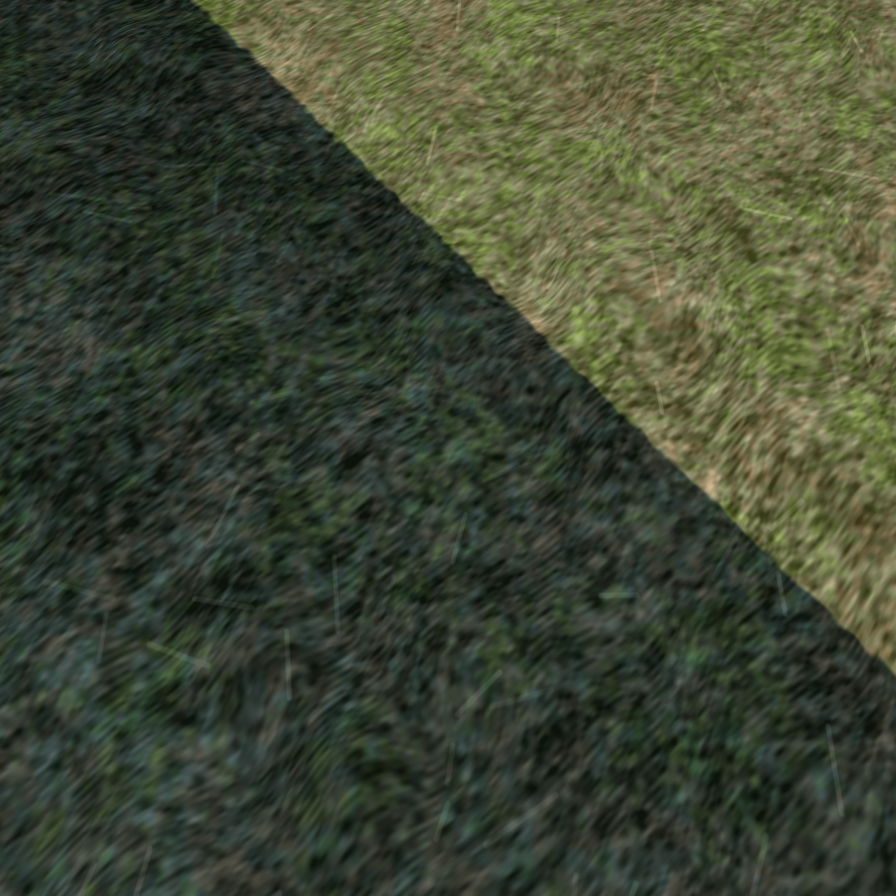
Reproduce this texture procedurally as a Shadertoy shader.

```glsl
const vec3 SHADE_DARK = vec3(0.095, 0.120, 0.090);
const vec3 SHADE_LIGHT = vec3(0.262, 0.292, 0.254);
const vec3 SUN_DARK = vec3(0.290, 0.298, 0.170);
const vec3 SUN_LIGHT = vec3(0.560, 0.565, 0.430);
const vec3 MOSS_TINT = vec3(0.95, 1.06, 0.78);
const vec3 STRAW_TINT = vec3(1.10, 0.97, 0.96);
const vec3 SKY_TINT = vec3(0.88, 1.02, 1.12);
const vec2 EDGE_POINT = vec2(0.215, 1.0);
const float EDGE_SLOPE = -0.962;
const float EDGE_SOFTNESS = 0.0035;
const float HORIZON = 2.2;
const vec2 GROUND_SCALE = vec2(2.0, 3.2);
const float GRAIN_ANGLE = 0.62;
const vec2 GRAIN_FREQ = vec2(56.0, 128.0);
const float BLADE_CELLS = 13.0;
const float BLADE_WIDTH = 0.018;

float hash(vec2 p) {
    return fract(sin(dot(p, vec2(127.1, 311.7))) * 43758.5);
}

float noise(vec2 p) {
    vec2 cell = floor(p);
    vec2 f = fract(p);
    f = f * f * (3.0 - 2.0 * f);
    float low = mix(hash(cell), hash(cell + vec2(1.0, 0.0)), f.x);
    float high = mix(hash(cell + vec2(0.0, 1.0)), hash(cell + 1.0), f.x);
    return mix(low, high, f.y);
}

// Noise centred on zero
float ripple(vec2 p) {
    return noise(p) - 0.5;
}

float fbm(vec2 p) {
    float sum = 0.0;
    float weight = 0.5;
    for (int i = 0; i < 4; i++) {
        sum += weight * ripple(p);
        p = p * 2.03 + 17.3;
        weight *= 0.55;
    }
    return sum;
}

mat2 rotation(float angle) {
    float c = cos(angle);
    float s = sin(angle);
    return mat2(c, -s, s, c);
}

// Perspective map from the canvas to the lawn
vec2 groundPosition(vec2 uv) {
    float depth = 1.0 / (HORIZON - uv.y);
    return vec2((uv.x - 0.5) * depth, depth) * GROUND_SCALE;
}

float segmentDistance(vec2 p, vec2 a, vec2 b) {
    vec2 ab = b - a;
    return length(p - a - ab * clamp(dot(p - a, ab) / dot(ab, ab), 0.0, 1.0));
}

// Sparse long pale blades, one candidate per grid cell
float strayBlades(vec2 p) {
    vec2 cell = floor(p);
    float cover = 0.0;
    for (int j = -1; j <= 1; j++) {
        for (int i = -1; i <= 1; i++) {
            vec2 id = cell + vec2(i, j);
            vec2 centre = id + vec2(hash(id + 3.1), hash(id + 7.7));
            float angle = mix(-0.2, 1.75, hash(id + 13.9));
            vec2 reach = vec2(cos(angle), sin(angle)) * mix(0.2, 0.6, hash(id + 21.3));
            vec2 bend = vec2(0.0, 0.05 * sin(4.0 * dot(p - centre, reach)));
            float d = segmentDistance(p + bend, centre - reach, centre + reach);
            float strength = smoothstep(0.45, 1.0, hash(id + 31.7));
            cover = max(cover, strength * (1.0 - smoothstep(BLADE_WIDTH, 3.0 * BLADE_WIDTH, d)));
        }
    }
    return cover;
}

// Brightness of the turf from streaks, clumps and broad patches
float turfTone(vec2 ground) {
    vec2 bent = ground + 0.035 * vec2(ripple(ground * 9.0), ripple(ground * 9.0 + 40.0));
    vec2 grain = rotation(GRAIN_ANGLE) * bent;
    vec2 cross = rotation(GRAIN_ANGLE - 0.75) * bent;
    float tone = 0.46;
    tone += 0.95 * ripple(grain * GRAIN_FREQ);
    tone += 0.70 * ripple(grain * GRAIN_FREQ * 1.9 + 11.0);
    tone += 0.55 * ripple(cross * GRAIN_FREQ * 0.9 + 23.0);
    tone += 0.40 * ripple(grain * GRAIN_FREQ * 0.36 + 37.0);
    return tone + 0.75 * fbm(ground * vec2(7.0, 11.0));
}

void mainImage(out vec4 fragColor, in vec2 fragCoord) {
    vec2 uv = fragCoord / iResolution.xy;
    vec2 ground = groundPosition(uv);

    // Straight shadow border, roughened by the grass
    float side = uv.y - EDGE_POINT.y - EDGE_SLOPE * (uv.x - EDGE_POINT.x);
    side /= length(vec2(1.0, EDGE_SLOPE));
    side += 0.006 * ripple(ground * 70.0);
    float sun = smoothstep(-EDGE_SOFTNESS, EDGE_SOFTNESS, side);

    // Turf in shade and in sun
    float tone = turfTone(ground);
    tone += 0.45 * strayBlades(ground * BLADE_CELLS);
    tone = clamp(tone, -0.3, 1.5);
    float sunTone = mix(tone, 0.5, 0.25 * smoothstep(0.5, 1.0, uv.y));
    vec3 shade = mix(SHADE_DARK, SHADE_LIGHT, tone);
    vec3 lit = mix(SUN_DARK, SUN_LIGHT, sunTone);

    // Moss, straw and reflected sky
    float hue = 1.5 * fbm(ground * 9.0 + 5.0) + 0.9 * ripple(ground * 85.0 + 61.0);
    vec3 tint = mix(vec3(1.0), MOSS_TINT, clamp(2.0 * hue, 0.0, 1.0));
    tint *= mix(vec3(1.0), STRAW_TINT, clamp(-2.0 * hue, 0.0, 1.0));
    float sky = smoothstep(-0.1, 0.4, ripple(ground * 60.0 + 91.0) + 0.15 * (1.0 - uv.x));
    shade *= mix(vec3(1.0), SKY_TINT, sky);

    // Broad light falloff
    shade *= mix(1.06, 0.84, smoothstep(0.45, 1.0, uv.y));
    lit *= 1.0 + 0.07 * exp(-14.0 * max(side, 0.0));
    vec3 color = mix(shade, lit, sun) * tint;
    fragColor = vec4(clamp(color, 0.0, 1.0), 1.0);
}
```
